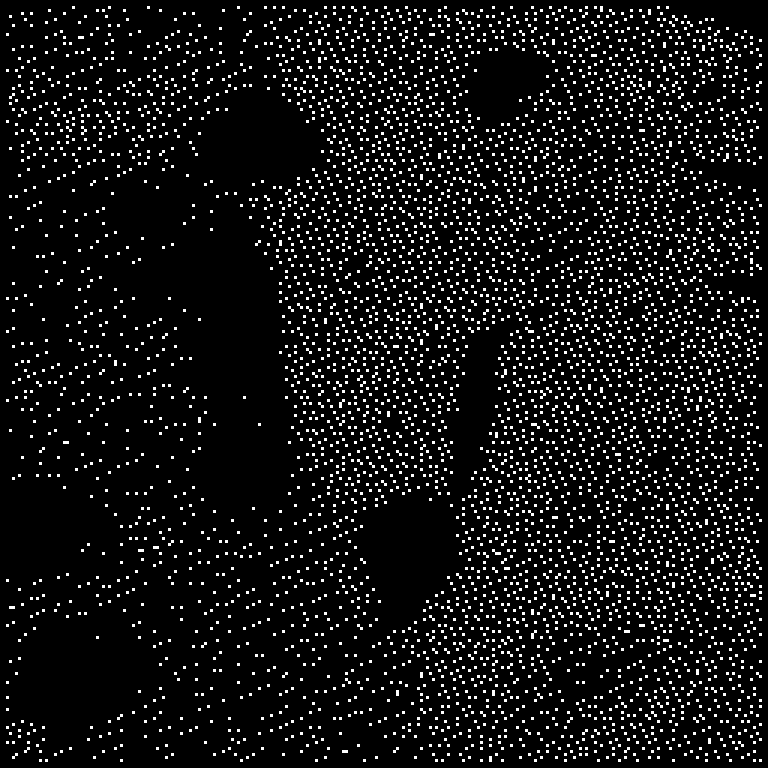
Give the GLSL for this texture, as a WebGL 2 fragment shader.

```glsl
#version 300 es
precision highp float;
// Stippled halftone: small white squares on black, thinning out along slanted rows.
uniform vec2 u_resolution;
out vec4 fragColor;

float hash(vec2 p) {
    vec3 q = fract(vec3(p.xyx) * 0.1031);
    q += dot(q, q.yzx + 33.33);
    return fract((q.x + q.y) * q.z);
}

float noise(vec2 p) {
    vec2 i = floor(p), f = fract(p);
    f = f * f * (3.0 - 2.0 * f);
    return mix(mix(hash(i), hash(i + vec2(1, 0)), f.x),
               mix(hash(i + vec2(0, 1)), hash(i + vec2(1, 1)), f.x), f.y);
}

float fbm(vec2 p) {
    float sum = 0.0, amplitude = 0.55;
    for (int i = 0; i < 3; i++) {
        sum += amplitude * noise(p);
        p = mat2(1.6, 1.2, -1.2, 1.6) * p + 17.0;
        amplitude *= 0.5;
    }
    return sum;
}

// Soft tilted ellipse, 1 inside and 0 outside
float shade(vec2 p, vec2 centre, vec2 radius, float tilt) {
    float c = cos(tilt), s = sin(tilt);
    vec2 d = mat2(c, -s, s, c) * (p - centre);
    return 1.0 - smoothstep(0.65, 1.3, length(d / radius));
}

// Share of lattice sites that carry a dot
float tone(vec2 p) {
    vec2 w = p + 0.05 * (vec2(noise(p * 11.0 + 40.0), noise(p * 11.0 + 70.0)) - 0.5);
    float edge = mix(0.56, 0.37, smoothstep(0.25, 0.45, w.y));
    float t = mix(0.41, 0.84, smoothstep(edge - 0.06, edge + 0.06, w.x));

    // Grain stretched along the rows
    vec2 along = mat2(0.91, -0.41, 0.41, 0.91) * p;
    t += 0.75 * (fbm(along * vec2(6.0, 10.0) + 5.0) - 0.48);

    // Half shadows
    t += 0.2 * shade(w, vec2(0.2, 0.88), vec2(0.3, 0.12), -0.2);
    t -= 0.25 * shade(w, vec2(0.73, 0.74), vec2(0.06, 0.18), -0.3);
    t -= 0.25 * shade(w, vec2(0.85, 0.1), vec2(0.18, 0.1), 0.2);

    // Deep shadows
    t -= 0.5 * shade(w, vec2(0.32, 0.51), vec2(0.06, 0.19), 0.0);
    t -= shade(w, vec2(0.35, 0.81), vec2(0.065, 0.04), -0.6);
    t -= shade(w, vec2(0.52, 0.29), vec2(0.055, 0.07), 0.2);
    t -= shade(w, vec2(0.62, 0.45), vec2(0.03, 0.12), -0.35);
    t -= shade(w, vec2(0.06, 0.31), vec2(0.06, 0.05), 0.0);
    t -= shade(w, vec2(0.11, 0.12), vec2(0.08, 0.04), 0.2);
    t -= 0.8 * shade(w, vec2(0.65, 0.89), vec2(0.06, 0.03), 0.2);
    t -= shade(p, vec2(0.97, 0.77), vec2(0.07, 0.014), -0.2);
    t -= shade(p, vec2(0.99, 0.625), vec2(0.06, 0.012), -0.1);
    t -= shade(p, vec2(1.0, 0.99), vec2(0.16, 0.035), -0.2);
    return t;
}

// Order in which sites fill up: every other row first, then spread along the row
float fillOrder(vec2 site) {
    float spread = 0.5 * mod(site.y, 2.0) + 0.5 * fract(site.x * 0.618 + site.y * 0.29);
    return mix(hash(site + 211.0), spread, 0.6);
}

void main() {
    vec2 p = gl_FragCoord.xy / u_resolution;
    mat2 lattice = mat2(1.0, 0.42, -0.4, 0.85) / 95.0;
    vec2 home = floor(inverse(lattice) * p);
    float ink = 0.0;

    for (int y = -2; y <= 2; y++) {
        for (int x = -2; x <= 2; x++) {
            vec2 site = home + vec2(x, y);
            vec2 key = site + 300.0;

            // Slow drift bends the rows, jitter loosens each dot
            vec2 drift = vec2(noise(key * 0.17), noise(key * 0.17 + 90.0)) - 0.5;
            vec2 jitter = vec2(hash(key), hash(key + 57.0)) - 0.5;
            vec2 centre = lattice * (site + 0.5 + 1.2 * drift + 0.48 * jitter);
            centre = (floor(centre * 256.0) + 0.5) / 256.0;

            vec2 gap = abs(p - centre) - 1.0 / 512.0;
            vec2 cover = clamp(0.5 - gap * u_resolution, 0.0, 1.0);
            float dot2 = cover.x * cover.y;
            vec2 border = min(centre, 1.0 - centre);
            if (dot2 > 0.0 && min(border.x, border.y) > 0.006 && fillOrder(key) < tone(centre))
                ink = max(ink, dot2);
        }
    }
    fragColor = vec4(vec3(ink), 1.0);
}
```
